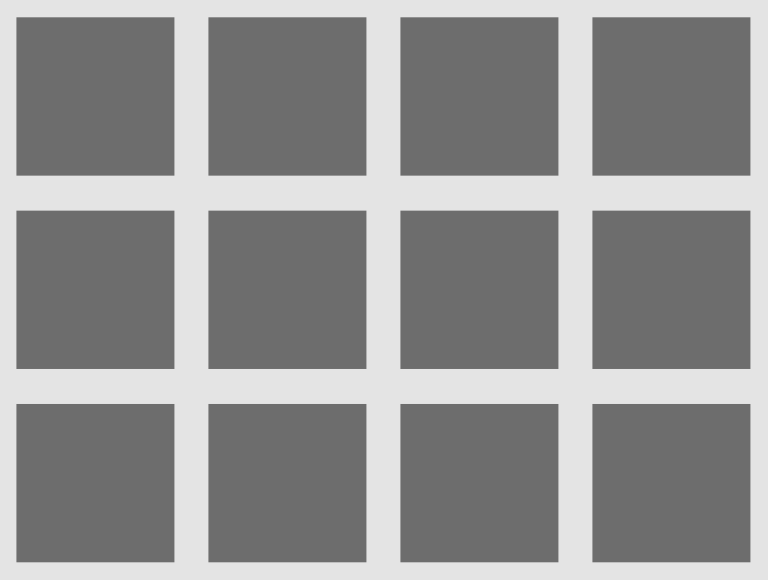
Reproduce this pattern procedurally as a WebGL 2 fragment shader.

```glsl
#version 300 es
precision highp float;

uniform vec2 u_resolution;
out vec4 outColor;

const vec2 GRID = vec2(4.0, 3.0);              // repeats across and down
const vec2 TILE_CENTER = vec2(0.497, 0.501);   // in cell units
const vec2 TILE_HALF_SIZE = vec2(0.4115, 0.4095);
const vec3 GROUT_COLOR = vec3(0.895);
const vec3 TILE_COLOR = vec3(0.427);

// Coverage of an axis-aligned box, smoothed over one pixel per axis
float boxCoverage(vec2 p, vec2 halfSize, vec2 pixel) {
    vec2 inside = clamp((halfSize - abs(p)) / pixel + 0.5, 0.0, 1.0);
    return inside.x * inside.y;
}

// Position within the repeating cell, relative to the tile center
vec2 cellPosition(vec2 uv, vec2 grid, vec2 center) {
    return fract(uv * grid - center + 0.5) - 0.5;
}

void main() {
    vec2 uv = gl_FragCoord.xy / u_resolution;
    vec2 pixel = GRID / u_resolution;

    // Flat square tiles on a pale grout
    vec2 p = cellPosition(uv, GRID, TILE_CENTER);
    float tile = boxCoverage(p, TILE_HALF_SIZE, pixel);

    outColor = vec4(mix(GROUT_COLOR, TILE_COLOR, tile), 1.0);
}
```
